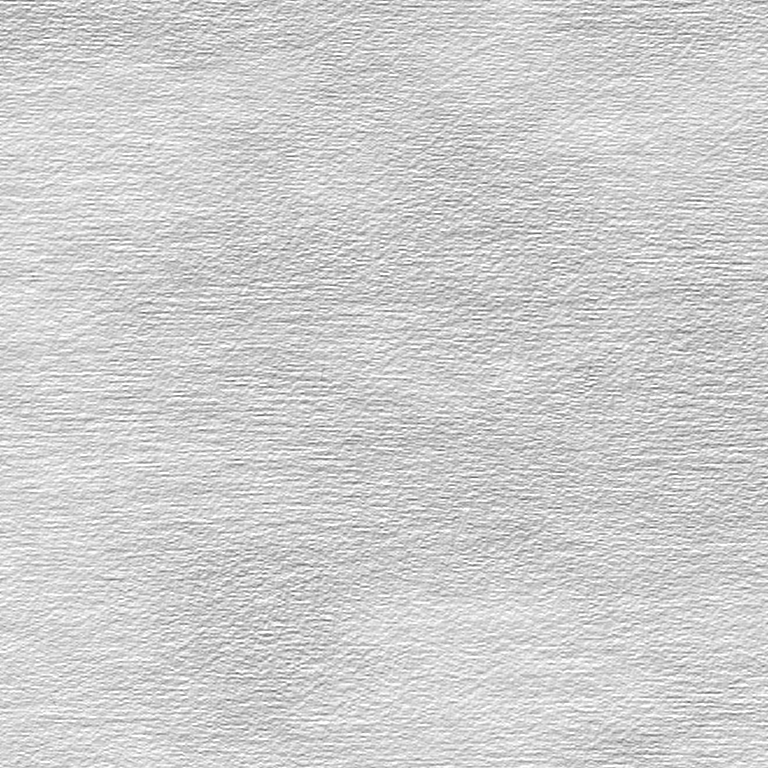
Give the GLSL for this texture, as a Shadertoy shader.

```glsl
// Pale grey plaster with fine horizontal brushed grain, lit as a shallow relief.

float hash(vec2 p) {
    return fract(sin(dot(p, vec2(127.1, 311.7))) * 43758.5453);
}

float noise(vec2 p) {
    vec2 cell = floor(p);
    vec2 f = fract(p);
    f = f * f * (3.0 - 2.0 * f);
    return mix(mix(hash(cell), hash(cell + vec2(1, 0)), f.x),
               mix(hash(cell + vec2(0, 1)), hash(cell + vec2(1, 1)), f.x), f.y);
}

// Soft, wide variation made of four octaves
float cloud(vec2 p) {
    float sum = 0.0, weight = 0.5;
    for (int i = 0; i < 4; i++) {
        sum += weight * noise(p);
        p = p * 2.1 + 17.3;
        weight *= 0.5;
    }
    return sum / 0.9375;
}

// Surface height: long brush streaks, short grains and fine grit
float height(vec2 p, float brushed) {
    float streaks = noise(p * vec2(26, 330) + 5.0);
    float grains = noise(p * vec2(165, 350) + 31.0);
    float grit = noise(p * vec2(330, 460) + 73.0);
    return mix(0.22, 0.55, brushed) * streaks + mix(0.62, 0.5, brushed) * grains + 0.38 * grit;
}

// Sparse, short upright nicks
float nicks(vec2 p) {
    float mark = 0.0;
    for (int i = 0; i < 16; i++) {
        float id = float(i);
        vec2 d = p - vec2(hash(vec2(id, 3.0)), hash(vec2(id, 8.0)));
        d.x += d.y * (hash(vec2(id, 5.0)) - 0.5);
        float reach = mix(0.006, 0.02, hash(vec2(id, 6.0)));
        mark += (1.0 - smoothstep(0.0005, 0.002, abs(d.x)))
              * (1.0 - smoothstep(0.3 * reach, reach, abs(d.y)));
    }
    return mark;
}

void mainImage(out vec4 fragColor, in vec2 fragCoord) {
    vec2 uv = fragCoord / iResolution.y;

    // Worn patches decide where the relief is deep or rubbed flat
    float wear = cloud(uv * vec2(3.2, 6.0) + 4.0);
    float depth = smoothstep(0.25, 0.7, wear);
    float brushed = smoothstep(0.35, 0.65, cloud(uv * vec2(3.0, 12.0) + 40.0));

    // Brush strokes bend very slightly
    vec2 p = uv;
    p.y += 0.012 * noise(uv * vec2(2.5, 4.0) + 9.0);

    // Emboss: slope of the height along the light direction
    vec2 toLight = vec2(-0.0004, 0.0012);
    float relief = height(p - toLight, brushed) - height(p + toLight, brushed);

    float grey = 0.815 - 0.06 * (depth - 0.5);
    grey += mix(0.36, 0.54, depth) * relief;
    grey += 0.05 * (noise(p * vec2(12.0, 75.0)) - 0.5);
    grey += 0.05 * (noise(p * vec2(70.0, 130.0) + 60.0) - 0.5);
    grey -= 0.07 * nicks(uv);

    fragColor = vec4(vec3(clamp(grey, 0.42, 1.0)), 1.0);
}
```
